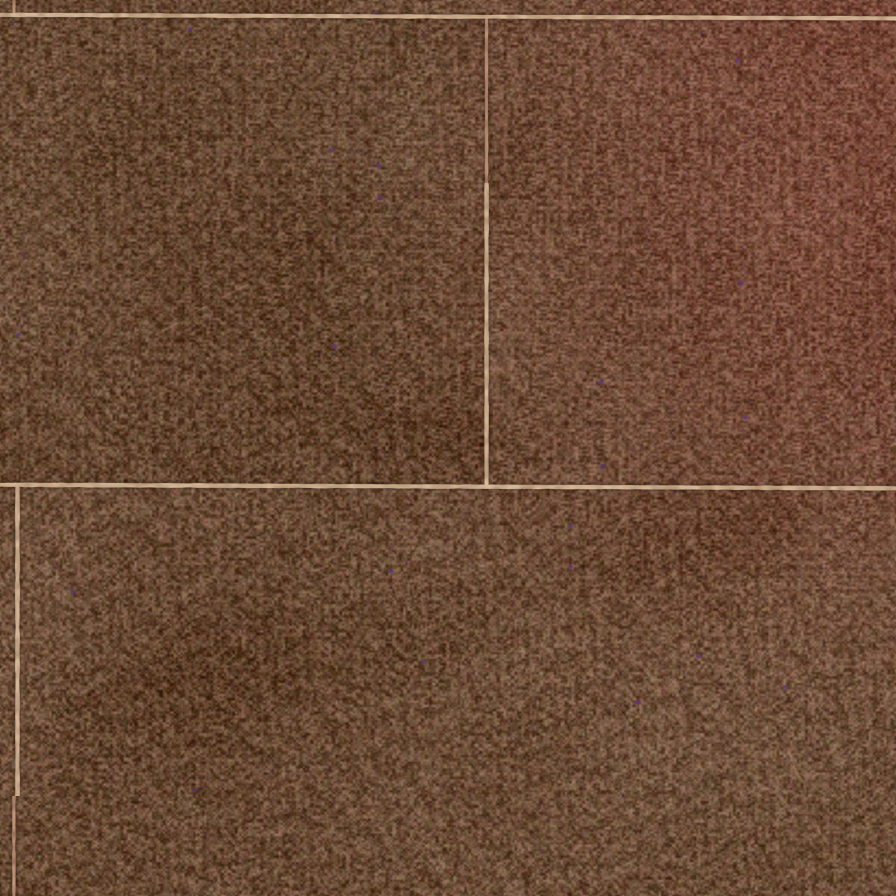
Write a WebGL 2 fragment shader that draws this texture.

```glsl
#version 300 es
precision highp float;

uniform vec2 u_resolution;
out vec4 fragColor;

const vec3 CLAY = vec3(0.425, 0.285, 0.215);
const vec3 OLIVE_SHIFT = vec3(-0.015, 0.006, -0.008);
const vec3 RED_SHIFT = vec3(0.055, 0.008, 0.018);
const vec3 GROUT = vec3(0.78, 0.66, 0.54);
const vec3 WORN_GROUT = vec3(0.69, 0.52, 0.42);
const vec3 VIOLET = vec3(0.36, 0.20, 0.52);
const vec2 TILE = vec2(1.047, 0.5245);
const vec2 CORNER = vec2(0.543, 0.457);

float hash(vec2 p) {
  return fract(sin(dot(p, vec2(127.1, 311.7))) * 43758.5453);
}

float noise(vec2 p) {
  vec2 i = floor(p), f = fract(p);
  f = f * f * (3.0 - 2.0 * f);
  float low = mix(hash(i), hash(i + vec2(1, 0)), f.x);
  float high = mix(hash(i + vec2(0, 1)), hash(i + vec2(1, 1)), f.x);
  return mix(low, high, f.y);
}

float fbm(vec2 p) {
  float sum = 0.0, amp = 0.5;
  for (int i = 0; i < 5; i++) {
    sum += amp * noise(p);
    p = mat2(0.8, 0.6, -0.6, 0.8) * p * 2.03 + 7.3;
    amp *= 0.5;
  }
  return sum;
}

float segment(vec2 p, vec2 a, vec2 b) {
  vec2 ap = p - a, ab = b - a;
  return length(ap - ab * clamp(dot(ap, ab) / dot(ab, ab), 0.0, 1.0));
}

float stroke(float d, float halfWidth, float px) {
  return 1.0 - smoothstep(halfWidth - px, halfWidth + px, d);
}

// Soft dark band with ragged edges
float vein(vec2 p, vec2 a, vec2 b, float width) {
  float d = segment(p, a, b) + 0.06 * (fbm(p * 14.0) - 0.48);
  return 1.0 - smoothstep(0.0, width, d);
}

// Fine scratch that fades in and out along its length
float scratch(vec2 p, vec2 a, vec2 b, float px) {
  float d = segment(p + 0.006 * (noise(p * 40.0) - 0.5), a, b);
  return stroke(d, 0.0012, px) * smoothstep(0.25, 0.7, noise(p * 110.0));
}

float specks(vec2 p, float cells, float px) {
  vec2 id = floor(p * cells);
  vec2 centre = 0.2 + 0.6 * vec2(hash(id + 3.1), hash(id + 8.7));
  float d = length(fract(p * cells) - centre) / cells;
  return step(0.94, hash(id)) * stroke(d, 0.0025, px);
}

// Fine stone grain, centred on zero
float grain(vec2 p) {
  return 0.21 * (noise(p * 250.0) - 0.5) + 0.17 * (noise(p * 410.0 + 31.0) - 0.5);
}

vec3 stone(vec2 p, vec2 tileId, float px) {
  float cloud = fbm(p * vec2(4.0, 6.0) + tileId * 5.0) - 0.48;
  float warmth = smoothstep(0.35, 1.0, p.x) * smoothstep(0.1, 0.8, p.y);
  vec3 col = CLAY + mix(OLIVE_SHIFT, RED_SHIFT, warmth);
  col += 0.09 * cloud + 0.014 * (hash(tileId + 2.0) - 0.5);

  float dark = vein(p, vec2(0.33, 0.55), vec2(0.60, 0.49), 0.05);
  dark += vein(p, vec2(0.10, 0.22), vec2(0.45, 0.29), 0.09);
  dark += vein(p, vec2(0.45, 0.30), vec2(0.85, 0.41), 0.08);
  col -= 0.035 * min(dark, 1.0);

  col += grain(p) * vec3(1.0, 0.94, 0.92);
  vec3 tint = vec3(noise(p * 190.0), noise(p * 190.0 + 50.0), noise(p * 190.0 + 90.0));
  col += 0.035 * (tint - 0.5);

  float marks = scratch(p, vec2(0.18, 0.63), vec2(0.29, 0.69), px);
  marks += scratch(p, vec2(0.88, 0.16), vec2(0.92, 0.06), px);
  col = mix(col, WORN_GROUT, 0.45 * marks);
  return mix(col, VIOLET, 0.7 * specks(p, 20.0, px));
}

void main() {
  vec2 p = gl_FragCoord.xy / u_resolution;
  float px = 0.75 / min(u_resolution.x, u_resolution.y);

  // Half-offset rows with slightly sloping bed joints
  float y = (p.y - CORNER.y + 0.004 * (p.x - 0.5)) / TILE.y;
  float row = floor(y), odd = mod(row, 2.0), rise = y - row;
  float worn = mix(step(0.646, rise), step(rise, 0.338), odd);
  float x = (p.x - CORNER.x + odd * (0.5 * TILE.x + 0.004 * worn)) / TILE.x;

  // Distances to the joints, and their wear
  float bed = abs(y - round(y)) * TILE.y;
  float head = abs(x - round(x)) * TILE.x;
  float wobble = 0.0007 * (noise(p * 90.0) - 0.5);
  float bedLine = stroke(bed, 0.0024 + wobble, px);
  float headLine = stroke(head, 0.0024 - 0.0006 * worn + wobble, px);

  vec3 col = stone(p, vec2(floor(x), row), px);
  col *= 1.0 - 0.2 * (1.0 - smoothstep(0.002, 0.007, min(bed, head)));
  vec3 grout = mix(GROUT, WORN_GROUT, worn * (1.0 - bedLine));
  grout += 0.16 * (noise(p * 130.0) - 0.5);
  fragColor = vec4(mix(col, grout, max(bedLine, headLine)), 1.0);
}
```
